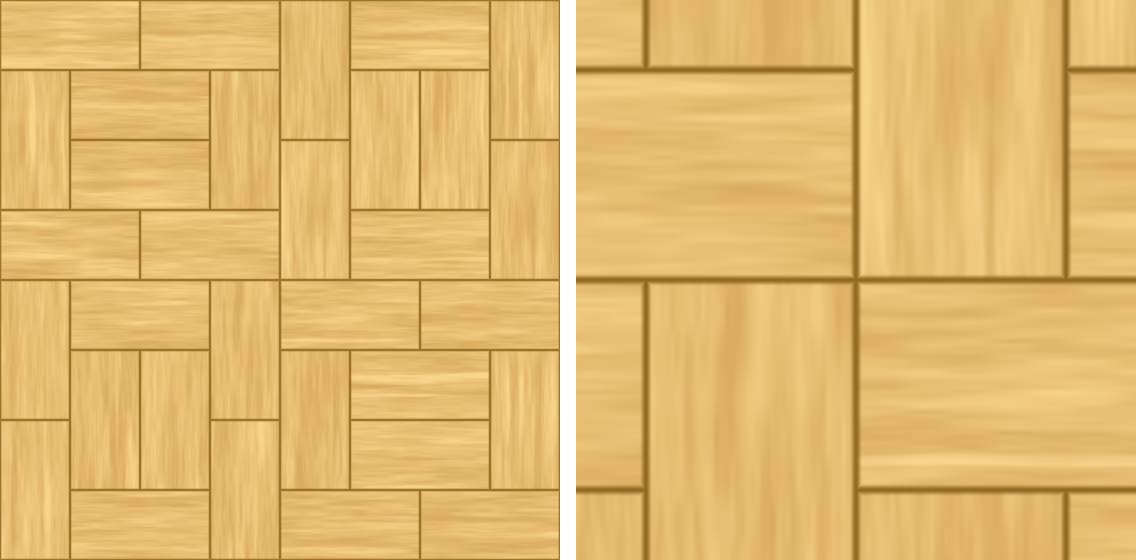
Left: the whole. Right: its middle third, enlarged.
Reproduce this texture procedurally as a Shadertoy shader.

```glsl
// Parquet floor: two-by-two blocks of basket-woven planks, every other block
// transposed. Each plank is a 2x1 rectangle with its own seed, filled with
// noise stretched along its length, and edged by a soft dark seam.

#define BLOCKS 2.0            // blocks across and down
#define BLOCK_CELLS 4.0       // plank widths per block
#define SEAM_REACH 0.032      // soft half width of a seam, in plank widths
#define GRAIN_CONTRAST 1.6
#define PALE_STREAKS 0.45
#define PLANK_VARIATION 0.14
#define SEAM_COLOR vec3(0.57, 0.41, 0.13)
#define WOOD_DARK vec3(0.86, 0.68, 0.38)
#define WOOD_LIGHT vec3(0.95, 0.81, 0.52)

float hash(vec2 p) {
    vec3 q = fract(vec3(p.xyx) * 0.1031);
    q += dot(q, q.yzx + 33.33);
    return fract((q.x + q.y) * q.z);
}

float valueNoise(vec2 p) {
    vec2 i = floor(p), f = fract(p);
    f = f * f * (3.0 - 2.0 * f);
    float low = mix(hash(i), hash(i + vec2(1.0, 0.0)), f.x);
    float high = mix(hash(i + vec2(0.0, 1.0)), hash(i + vec2(1.0, 1.0)), f.x);
    return mix(low, high, f.y);
}

// Corner (xy) and size (zw) of the plank that covers p inside a block.
vec4 plankAt(vec2 p) {
    vec2 cell = floor(p);
    bool outerRow = cell.y < 1.0 || cell.y > 2.0;
    bool outerColumn = cell.x < 1.0 || cell.x > 2.0;
    if (outerRow) return vec4(2.0 * floor(p.x / 2.0), cell.y, 2.0, 1.0);
    if (outerColumn) return vec4(cell.x, 1.0, 1.0, 2.0);
    return vec4(1.0, cell.y, 2.0, 1.0);
}

// Brightness of the wood: x runs along the plank, y across it.
float woodGrain(vec2 p, float seed) {
    vec2 shift = vec2(seed * 91.0, seed * 237.0);
    p.y += 0.025 * (valueNoise(p * vec2(1.6, 2.0) + shift) - 0.5);
    float bands = valueNoise(p * vec2(0.7, 8.0) + shift);
    float streaks = valueNoise(p * vec2(1.7, 21.0) + shift + 17.0);
    float fibres = valueNoise(p * vec2(5.0, 42.0) + shift + 53.0);
    float pale = valueNoise(p * vec2(0.6, 11.0) + shift + 89.0);
    float grain = 0.42 * bands + 0.36 * streaks + 0.22 * fibres - 0.5;
    return 0.47 + GRAIN_CONTRAST * grain
         + PALE_STREAKS * smoothstep(0.7, 0.95, pale)
         + PLANK_VARIATION * (hash(vec2(seed * 53.0, 7.0)) - 0.5);
}

void mainImage(out vec4 fragColor, in vec2 fragCoord) {
    // Block layout
    vec2 blockPos = fragCoord / iResolution.xy * BLOCKS;
    vec2 block = floor(blockPos);
    vec2 p = fract(blockPos) * BLOCK_CELLS;
    if (mod(block.x + block.y, 2.0) < 0.5) p = p.yx;

    // Plank and its own coordinates
    vec4 plank = plankAt(p);
    vec2 local = p - plank.xy;
    float seed = hash(block * BLOCK_CELLS + plank.xy + 11.0);
    vec2 along = plank.z > plank.w ? local : local.yx;

    // Wood
    float grain = clamp(woodGrain(along, seed), 0.0, 1.15);
    vec3 color = mix(WOOD_DARK, WOOD_LIGHT, grain);

    // Seam
    vec2 edge = min(local, plank.zw - local);
    float pixel = BLOCKS * BLOCK_CELLS / min(iResolution.x, iResolution.y);
    float wood = smoothstep(0.0, max(SEAM_REACH, pixel), min(edge.x, edge.y));
    fragColor = vec4(mix(SEAM_COLOR, color, wood), 1.0);
}
```
